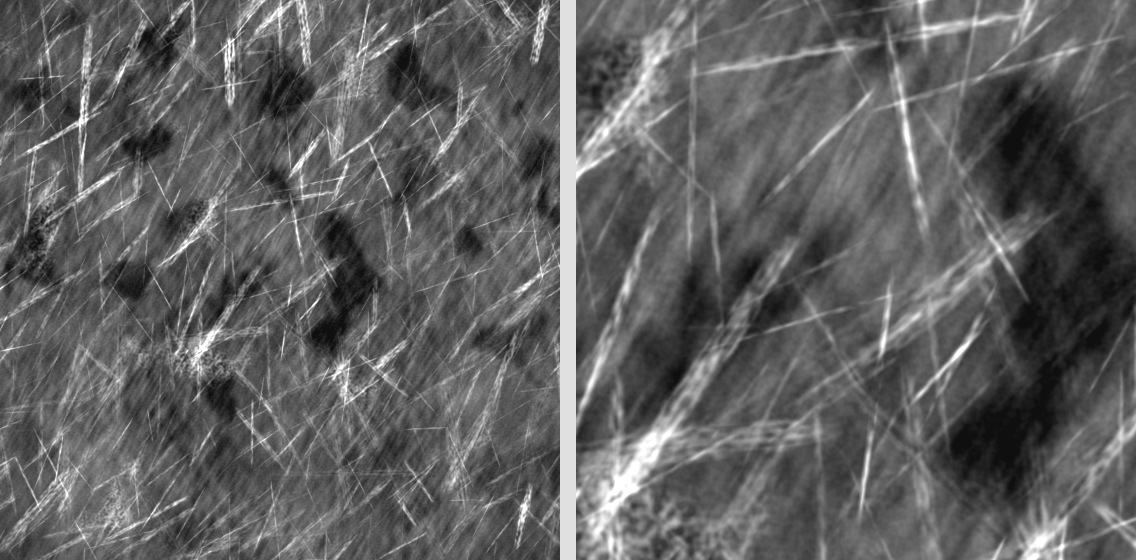
Left: the whole. Right: its middle third, enlarged.
A WebGL 1 fragment shader for this texture:

```glsl
precision highp float;
// Grey micrograph of a felt of crystal needles: cloudy ground with dark pores,
// then blurred, medium, fine and glittering needles scattered on jittered grids.
// Each needle is a tapered segment whose light is broken by streaks and flecks.

uniform vec2 u_resolution;

vec2 hash2(vec2 p) {
  vec3 q = fract(p.xyx * vec3(0.1031, 0.1030, 0.0973));
  q += dot(q, q.yzx + 33.33);
  return fract((q.xx + q.yz) * q.zy);
}

float corner(vec2 cell, vec2 offset) {
  float a = 6.2832 * hash2(cell).x;
  return dot(vec2(cos(a), sin(a)), offset);
}

// Gradient noise, about -0.7 to 0.7
float noise(vec2 p) {
  vec2 i = floor(p), f = fract(p);
  vec2 s = f * f * f * (f * (f * 6.0 - 15.0) + 10.0);
  vec2 e = vec2(1.0, 0.0);
  return mix(mix(corner(i, f), corner(i + e.xy, f - e.xy), s.x),
             mix(corner(i + e.yx, f - e.yx), corner(i + 1.0, f - 1.0), s.x), s.y);
}

float fbm(vec2 p) {
  float sum = 0.0, amp = 1.0;
  for (int i = 0; i < 5; i++) {
    sum += amp * noise(p);
    p = mat2(1.6, 1.2, -1.2, 1.6) * p + 7.3;
    amp *= 0.5;
  }
  return sum;
}

// Coordinates along and across a direction
vec2 along(vec2 p, float angle) {
  vec2 d = vec2(cos(angle), sin(angle));
  return vec2(dot(p, d), dot(p, vec2(-d.y, d.x)));
}

// Most needles rise to the right; fewer are upright, falling or flat
float needleAngle(vec2 h) {
  float spread = h.y - 0.5;
  if (h.x < 0.58) return 0.85 + 0.75 * spread;
  if (h.x < 0.80) return 1.55 + 0.45 * spread;
  if (h.x < 0.92) return 2.15 + 0.60 * spread;
  return 0.25 + 0.50 * spread;
}

// Light of one layer of needles; share is the part of the cells that hold one
float needles(vec2 p, float cell, float halfWidth, float blur, float share, float seed) {
  vec2 home = floor(p / cell);
  float light = 0.0;
  for (int j = -1; j <= 1; j++) {
    for (int i = -1; i <= 1; i++) {
      vec2 id = home + vec2(float(i), float(j));
      vec2 place = hash2(id + seed), turn = hash2(id + seed + 37.0);
      vec2 kind = hash2(id + seed + 71.0), look = hash2(id + seed + 113.0);
      vec2 q = along(p - cell * (id + place), needleAngle(turn));
      float t = abs(q.x) / (cell * mix(0.35, 1.0, kind.y));
      if (kind.x > share || t > 1.0) continue;
      float ragged = 0.35 * noise(vec2(q.x * 45.0, 9.0 * place.y));
      float width = halfWidth * mix(0.4, 1.0, look.x) * (1.0 - 0.6 * t * t * t + ragged);
      float body = 1.0 - smoothstep(-blur, blur, abs(q.y) - width);
      if (body <= 0.0) continue;
      body *= 1.0 - smoothstep(0.7, 1.0, t);
      float streak = noise(q * vec2(22.0, 260.0) + 50.0 * place);
      float fleck = noise(q * vec2(120.0, 230.0) + 90.0 * turn);
      float patches = noise(q * vec2(28.0, 60.0) + 70.0 * look);
      float texture = max(0.0, 0.8 + 0.9 * streak + 1.1 * fleck + 0.9 * patches);
      light += body * mix(0.25, 1.0, look.y * look.y) * texture;
    }
  }
  return light;
}

void main() {
  vec2 p = gl_FragCoord.xy / min(u_resolution.x, u_resolution.y);

  // Cloudy ground with faint, out of focus fibres
  float cloud = fbm(p * 4.0 + 4.0);
  float shade = 0.335 + 0.13 * cloud;
  float matted = 1.0 + 0.9 * noise(p * 5.0 + 51.0);
  float fibres = 0.12 * noise(along(p, 0.8) * vec2(9.0, 55.0) + 20.0);
  fibres += 0.10 * noise(along(p, 1.5) * vec2(10.0, 70.0) + 40.0);
  fibres += 0.08 * noise(along(p, 2.2) * vec2(10.0, 65.0) + 60.0);
  fibres += 0.10 * noise(along(p, 1.05) * vec2(18.0, 150.0) + 80.0);
  shade += fibres * matted;

  // Dark pores, mostly away from the lower edge
  float pore = smoothstep(0.14, 0.36, noise(p * 9.0 + 11.0) + 0.12 * fbm(p * 20.0));
  pore *= smoothstep(0.08, 0.35, p.y);
  shade -= 0.20 * pore;

  // Needle layers, from deep and blurred to sharp
  float light = 0.0;
  for (int k = 0; k < 3; k++) {
    float seed = 200.0 + 61.0 * float(k);
    light += 0.19 * needles(p, 0.16, 0.014, 0.008, 0.7, seed);
    light += 0.34 * needles(p, 0.12, 0.0055, 0.0026, 0.85, seed + 300.0);
    light += 0.36 * needles(p, 0.09, 0.0020, 0.0016, 0.95, seed + 600.0);
  }
  float focus = 0.85 + 0.8 * noise(p * 4.0 + 31.0) + 0.25 * smoothstep(0.1, 0.5, p.y);
  shade += light * focus * (1.0 - 0.4 * pore);
  shade += 0.60 * needles(p, 0.13, 0.0095, 0.0025, 0.5, 900.0) * focus;

  // Powdery bright clumps
  float clump = smoothstep(0.30, 0.62, noise(p * 7.0 + 73.0) + 0.3 * fbm(p * 18.0 + 5.0));
  float powder = noise(along(p, 0.9) * vec2(70.0, 150.0)) + noise(p * 190.0 + 3.0);
  shade += clump * max(0.0, 0.16 + 0.3 * powder);

  // Fine grain and darker corners
  shade += 0.05 * noise(p * 210.0) + 0.03 * noise(p * 390.0 + 9.0);
  shade *= 1.0 - 0.28 * smoothstep(0.5, 0.72, length(p - 0.5));
  gl_FragColor = vec4(vec3(clamp(shade, 0.06, 1.0)), 1.0);
}
```
